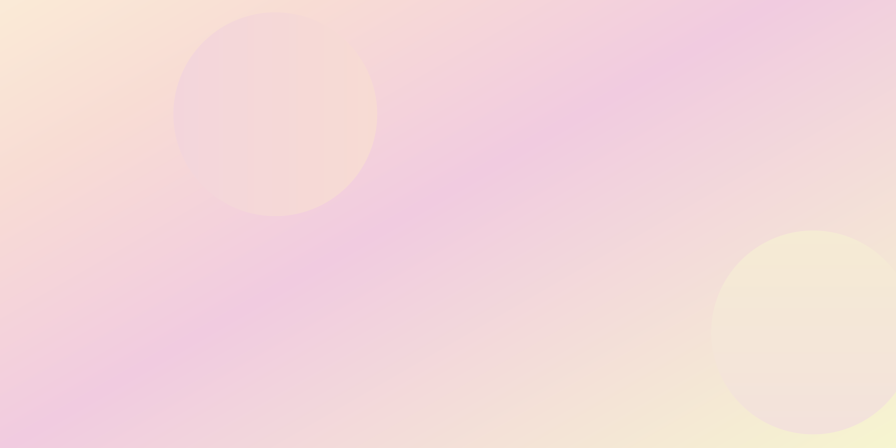
Write a Shadertoy shader that draws this background.

```glsl
// Draws a soft diagonal pastel gradient with two faintly tinted discs.

// Diagonal gradient: direction of travel, and stop positions along it
const float GRADIENT_ANGLE = radians(-60.0);
const float PEACH_STOP = 0.19;
const float PINK_STOP = 0.467;

const vec3 CREAM  = vec3(0.982, 0.920, 0.842);
const vec3 PEACH  = vec3(0.973, 0.864, 0.832);
const vec3 PINK   = vec3(0.945, 0.796, 0.878);
const vec3 YELLOW = vec3(0.965, 0.961, 0.814);

// Discs, in units of the canvas height
const float DISC_RADIUS = 0.2275;
const vec2 UPPER_DISC = vec2(0.6145, 0.745);
const vec2 LOWER_DISC = vec2(1.815, 0.258);

const vec3 UPPER_LEFT   = vec3(0.953, 0.836, 0.861);
const vec3 UPPER_RIGHT  = vec3(0.969, 0.859, 0.828);
const vec3 LOWER_TOP    = vec3(0.961, 0.922, 0.832);
const vec3 LOWER_BOTTOM = vec3(0.953, 0.885, 0.860);

// Piecewise linear ramp: cream, peach, pink, yellow
vec3 pastelRamp(float t) {
    vec3 color = mix(CREAM, PEACH, clamp(t / PEACH_STOP, 0.0, 1.0));
    color = mix(color, PINK, clamp((t - PEACH_STOP) / (PINK_STOP - PEACH_STOP), 0.0, 1.0));
    return mix(color, YELLOW, clamp((t - PINK_STOP) / (1.0 - PINK_STOP), 0.0, 1.0));
}

// Antialiased coverage of a disc, offset measured from its centre
float discMask(vec2 offset, float pixel) {
    return smoothstep(pixel, -pixel, length(offset) - DISC_RADIUS);
}

void mainImage(out vec4 fragColor, in vec2 fragCoord) {
    vec2 p = fragCoord / iResolution.y;
    float aspect = iResolution.x / iResolution.y;
    float pixel = 0.75 / iResolution.y;

    // Background, running from the top left to the bottom right corner
    vec2 direction = vec2(cos(GRADIENT_ANGLE), sin(GRADIENT_ANGLE));
    float span = dot(vec2(aspect, -1.0), direction);
    vec3 color = pastelRamp(dot(p - vec2(0.0, 1.0), direction) / span);

    // Upper disc, shaded from left to right
    vec2 upper = p - UPPER_DISC;
    float across = clamp(0.5 + 0.5 * upper.x / DISC_RADIUS, 0.0, 1.0);
    color = mix(color, mix(UPPER_LEFT, UPPER_RIGHT, across), discMask(upper, pixel));

    // Lower disc, shaded from bottom to top
    vec2 lower = p - LOWER_DISC;
    float rise = clamp(0.5 + 0.5 * lower.y / DISC_RADIUS, 0.0, 1.0);
    color = mix(color, mix(LOWER_BOTTOM, LOWER_TOP, rise), discMask(lower, pixel));

    fragColor = vec4(color, 1.0);
}
```
